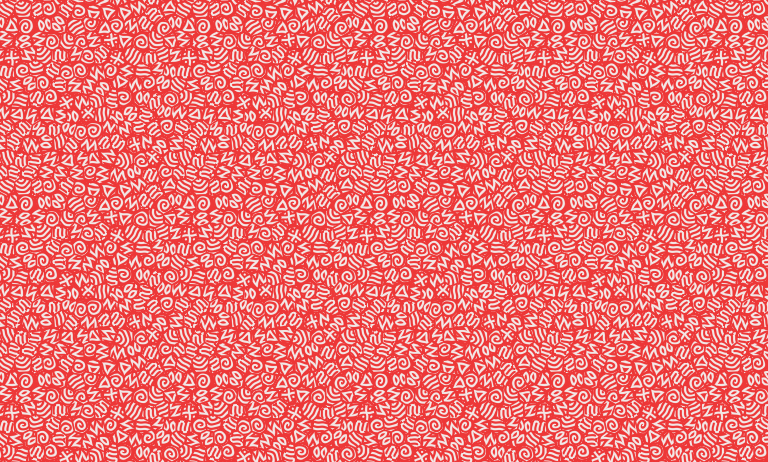
Write a WebGL 1 fragment shader that draws this pattern.

```glsl
precision highp float;

// Dense hand-drawn doodles in pale ink on red: a square tile repeats over the
// canvas. Inside it a staggered, wrapping set of Voronoi cells holds one rotated
// glyph each, trimmed at the cell edge; loose curves fill the leftover corners.

uniform vec2 u_resolution;

const float TILES_ACROSS = 4.33;   // tiles over the canvas width
const float CELLS = 12.0;          // glyph cells along a tile side, even
const float STROKE = 0.073;        // half line width, in cells
const float GAP = 0.06;            // clear margin inside each cell
const float ECHO = 0.3;            // distance of filler curves from a glyph
const float ECHO_GAP = 0.11;       // clear margin of filler curves
const float TAU = 6.2831853;
const vec3 RED = vec3(0.93, 0.215, 0.215);
const vec3 INK = vec3(0.945, 0.91, 0.905);

vec3 hash3(vec2 id) {
  vec3 q = fract(id.xyx * vec3(0.1031, 0.1030, 0.0973) + 0.217);
  q += dot(q, q.yxz + 33.33);
  return fract((q.xxy + q.yzz) * q.zyx);
}

vec2 rotate(vec2 p, float angle) {
  float c = cos(angle), s = sin(angle);
  return vec2(c * p.x - s * p.y, s * p.x + c * p.y);
}

// Distance to the nearest line of an evenly spaced set
float lines(float x, float pitch) {
  return abs(fract(x / pitch) - 0.5) * pitch;
}

// Glyphs: each returns the distance to its centre line
float spiral(vec2 p, float pitch, float radius) {
  float r = length(p);
  float turn = atan(p.y, p.x + 1e-5) / TAU;
  return max(lines(r - turn * pitch, pitch), r - radius);
}

float zigzag(vec2 p, float period, float slope) {
  float wave = slope * (lines(p.x, period) - 0.25 * period);
  return max(abs(p.y - wave) / sqrt(1.0 + slope * slope), abs(p.x) - 0.58);
}

float serpentine(vec2 p, float pitch, float halfHeight) {
  float lane = floor(p.x / pitch);
  float side = mod(lane, 2.0) * 2.0 - 1.0;
  vec2 q = vec2(p.x - (lane + 0.5) * pitch, p.y * side);
  float bar = abs(q.x) - 0.5 * pitch;
  float d = length(vec2(bar, min(q.y + halfHeight, 0.0)));
  if (q.y > halfHeight) d = abs(length(q - vec2(0.0, halfHeight)) - 0.5 * pitch);
  return max(d, abs(p.x) - 0.56);
}

float triangle(vec2 p, float inradius) {
  return abs(max(abs(p.x) * 0.866 + p.y * 0.5, -p.y) - inradius);
}

float leafPair(vec2 p, float spread) {
  vec2 q = vec2(abs(abs(p.x) - spread), p.y);
  return abs(length(q + vec2(0.25, 0.0)) - 0.4);
}

float dottedCross(vec2 p, float arm) {
  vec2 q = abs(p);
  float bars = max(min(q.x, q.y), max(q.x, q.y) - arm);
  return min(bars, length(q - 0.27));
}

float arcs(vec2 p, float pitch) {
  return max(lines(length(p + vec2(0.0, 0.55)), pitch), abs(p.x) - 0.55);
}

float dashes(vec2 p, float pitch) {
  return max(lines(p.x, pitch), max(abs(p.y) - 0.42, abs(p.x) - 0.5));
}

float glyph(vec2 p, float pick) {
  float kind = floor(pick * 14.0);
  if (kind < 2.0) return spiral(p, 0.3, 0.45);
  if (kind < 4.0) return zigzag(p, 0.56, 2.2);
  if (kind < 7.0) return serpentine(p, 0.29, 0.22);
  if (kind < 9.0) return triangle(p, 0.2);
  if (kind < 11.0) return leafPair(p, 0.25);
  if (kind < 12.0) return dottedCross(p, 0.43);
  if (kind < 13.0) return arcs(p, 0.3);
  return dashes(p, 0.3);
}

void main() {
  float scale = TILES_ACROSS * CELLS / u_resolution.x;
  vec2 pos = gl_FragCoord.xy * scale;

  // Find the two nearest cell centres; ids wrap so the tile repeats
  vec2 nearest = vec2(9.0), second = vec2(9.0);
  vec3 seed = vec3(0.0);
  for (int j = -1; j <= 1; j++) {
    float row = floor(pos.y) + float(j);
    float stagger = 0.5 * mod(row, 2.0);
    for (int i = -1; i <= 1; i++) {
      vec2 id = vec2(floor(pos.x - stagger) + float(i), row);
      vec2 jitter = 0.52 * (hash3(mod(id, CELLS)).xy - 0.5);
      vec2 offset = id + vec2(0.5 + stagger, 0.5) + jitter - pos;
      if (dot(offset, offset) < dot(nearest, nearest)) {
        second = nearest;
        nearest = offset;
        seed = hash3(mod(id, CELLS) + 37.0);
      } else if (dot(offset, offset) < dot(second, second)) {
        second = offset;
      }
    }
  }
  float border = dot(0.5 * (nearest + second), normalize(second - nearest));

  // Turn and wobble the glyph, add corner curves, then trim to the cell
  vec2 p = rotate(-nearest, seed.y * TAU);
  p += 0.025 * sin(p.yx * 8.0 + seed.z * TAU);
  float line = glyph(p, seed.x);
  float main_ink = max(line - STROKE, GAP - border);
  float filler = max(abs(line - ECHO) - STROKE, ECHO_GAP - border);
  float d = min(main_ink, filler);

  float ink = 1.0 - smoothstep(-0.7 * scale, 0.7 * scale, d);
  gl_FragColor = vec4(mix(RED, INK, ink), 1.0);
}
```
